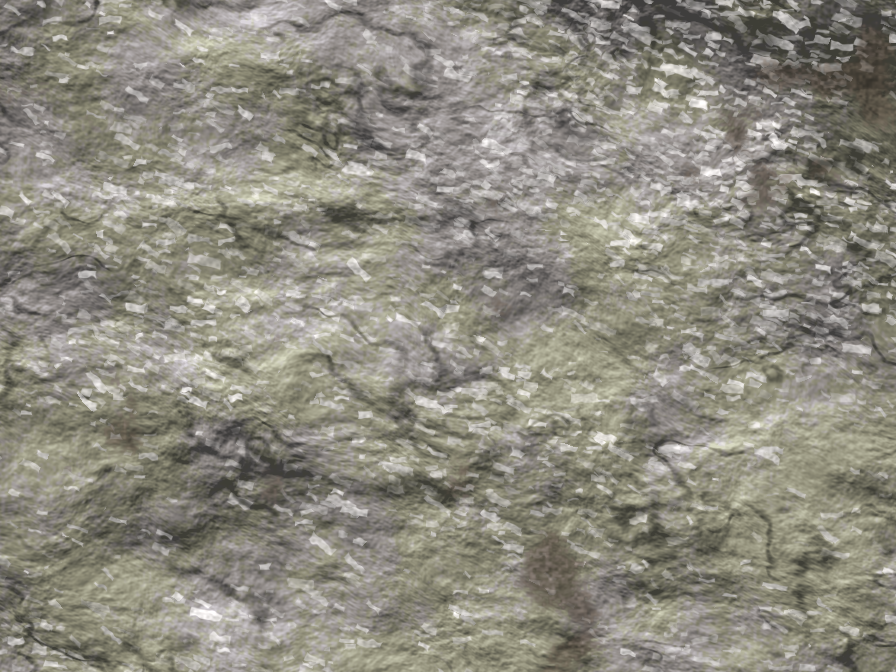
Write a Shadertoy shader that draws this texture.

```glsl
const vec3 DARK = vec3(0.25, 0.245, 0.225);
const vec3 MID = vec3(0.575, 0.555, 0.50);
const vec3 LIGHT = vec3(0.87, 0.855, 0.81);
const vec3 CRYSTAL = vec3(0.80, 0.79, 0.785);
const vec3 STAIN = vec3(0.31, 0.27, 0.23);
const vec3 COOL_TINT = vec3(0.99, 0.985, 1.07);
const vec3 MOSS_TINT = vec3(0.98, 1.0, 0.94);
const vec2 LIGHT_STEP = vec2(-0.0012, 0.0028);
const float BEDDING_TILT = 0.22;
const float RELIEF_CONTRAST = 0.15;
const float GRAIN_CONTRAST = 0.20;
const float CREVICE_DEPTH = 0.30;
const int RELIEF_OCTAVES = 7;
const int CRYSTAL_LAYERS = 7;

float hash(vec2 p) {
    vec3 q = fract(vec3(p.xyx) * 0.1031);
    q += dot(q, q.yzx + 33.33);
    return fract((q.x + q.y) * q.z);
}

float noise(vec2 p) {
    vec2 i = floor(p), f = fract(p);
    f = f * f * (3.0 - 2.0 * f);
    return mix(mix(hash(i), hash(i + vec2(1, 0)), f.x),
               mix(hash(i + vec2(0, 1)), hash(i + vec2(1, 1)), f.x), f.y);
}

mat2 turn(float a) {
    return mat2(cos(a), sin(a), -sin(a), cos(a));
}

float cloud(vec2 p) {
    return 0.55 * noise(p) + 0.3 * noise(p * 2.1 + 17.0) + 0.15 * noise(p * 4.3 + 41.0);
}

vec2 warp(vec2 p) {
    return p + 0.07 * (vec2(cloud(p * 5.0 + 3.0), cloud(p * 5.0 + 61.0)) - 0.5);
}

// Rock height, stretched along the bedding; every octave has a similar slope
float relief(vec2 p) {
    vec2 q = turn(BEDDING_TILT) * warp(p) * vec2(0.7, 1.0);
    float height = 0.0, frequency = 4.5;
    for (int i = 0; i < RELIEF_OCTAVES; i++) {
        float k = float(i);
        vec2 r = turn(0.3 * sin(k * 2.4)) * q;
        height += noise(r * frequency + 19.0 * k) / frequency;
        frequency *= 2.05;
    }
    return height;
}

// Thin broken cracks following the bedding
float crevices(vec2 p) {
    vec2 q = turn(BEDDING_TILT) * warp(p);
    q += 0.012 * (vec2(noise(p * 45.0), noise(p * 45.0 + 30.0)) - 0.5);
    float cracks = 0.0;
    for (int i = 0; i < 3; i++) {
        float k = float(i);
        float line = abs(cloud(q * vec2(3.5, 7.0) * (1.0 + 0.7 * k) + 23.0 * k) - 0.5);
        float broken = smoothstep(0.48, 0.68, cloud(p * 6.0 + 37.0 * k));
        cracks = max(cracks, broken * (1.0 - smoothstep(0.004, 0.045, line)));
    }
    return cracks;
}

// Scattered ragged laths: x is coverage, y is brightness
vec2 crystals(vec2 p, float pixel) {
    vec2 result = vec2(0.0, 1.0);
    vec2 ragged = p + 0.006 * (vec2(noise(p * 110.0), noise(p * 110.0 + 50.0)) - 0.5);
    for (int i = 0; i < CRYSTAL_LAYERS; i++) {
        float k = float(i);
        vec2 cell = vec2(0.075, 0.036) * mix(1.0, 0.42, k / float(CRYSTAL_LAYERS - 1));
        vec2 q = turn(0.28 + 0.22 * sin(k * 2.1)) * ragged + 3.7 * k;
        vec2 id = floor(q / cell) + 71.0 * k;
        vec2 rnd = vec2(hash(id), hash(id + 9.7));
        vec2 local = (fract(q / cell) - 0.5 - 0.3 * (rnd - 0.5)) * cell;
        local = turn(0.7 * (hash(id + 4.3) - 0.5)) * local;
        vec2 size = cell * vec2(mix(0.12, 0.33, rnd.y), mix(0.09, 0.19, rnd.x));
        vec2 edge = abs(local) - size;
        float cover = 1.0 - smoothstep(-pixel, pixel, max(edge.x, edge.y));
        float density = 0.12 + 0.36 * smoothstep(0.35, 0.68, cloud(p * 3.5 + 8.0));
        density *= mix(0.55, 1.15, smoothstep(0.15, 0.65, p.y));
        cover *= step(hash(id + 2.9), density) * mix(0.35, 0.9, hash(id + 6.1));
        if (cover > result.x) result = vec2(cover, mix(0.88, 1.1, rnd.x));
    }
    return result;
}

void mainImage(out vec4 fragColor, in vec2 fragCoord) {
    vec2 p = fragCoord / iResolution.y;
    vec2 centred = fragCoord / iResolution.xy - 0.5;
    float pixel = 1.0 / iResolution.y;

    // Raking light, fine grain and broad tone
    float slope = (relief(p) - relief(p + LIGHT_STEP)) / length(LIGHT_STEP);
    float grain = 0.6 * noise(p * 210.0) + 0.4 * noise(turn(0.6) * p * 115.0) - 0.5;
    float tone = 0.53 + RELIEF_CONTRAST * slope + GRAIN_CONTRAST * grain;
    tone += 0.32 * (cloud(p * 2.6 + 12.0) - 0.5) - 0.22 * dot(centred, centred);
    tone -= 0.25 * smoothstep(0.45, 0.75, centred.x + centred.y);
    float crack = crevices(p);
    tone = clamp(tone - CREVICE_DEPTH * crack, 0.0, 1.0);
    vec3 colour = tone < 0.5 ? mix(DARK, MID, tone * 2.0) : mix(MID, LIGHT, tone * 2.0 - 1.0);

    // Cool and mossy mineral patches
    float mineral = cloud(p * 9.0 + 5.0) + 0.5 * grain + 0.25 * centred.y;
    colour *= mix(MOSS_TINT, COOL_TINT, smoothstep(0.38, 0.68, mineral));

    // Pale laths, shaded by the grain and hidden in cracks
    vec2 lath = crystals(p, pixel);
    vec3 lathColour = CRYSTAL * lath.y * (1.0 + 0.35 * grain + 0.07 * slope);
    colour = mix(colour, lathColour, lath.x * (1.0 - 0.7 * crack));

    // Sparse brown stains
    float stain = smoothstep(0.70, 0.80, cloud(p * 7.0 + 90.0) + 0.12 * grain);
    colour = mix(colour, STAIN * (1.0 + grain), 0.6 * stain);

    fragColor = vec4(clamp(colour, 0.0, 1.0), 1.0);
}
```
